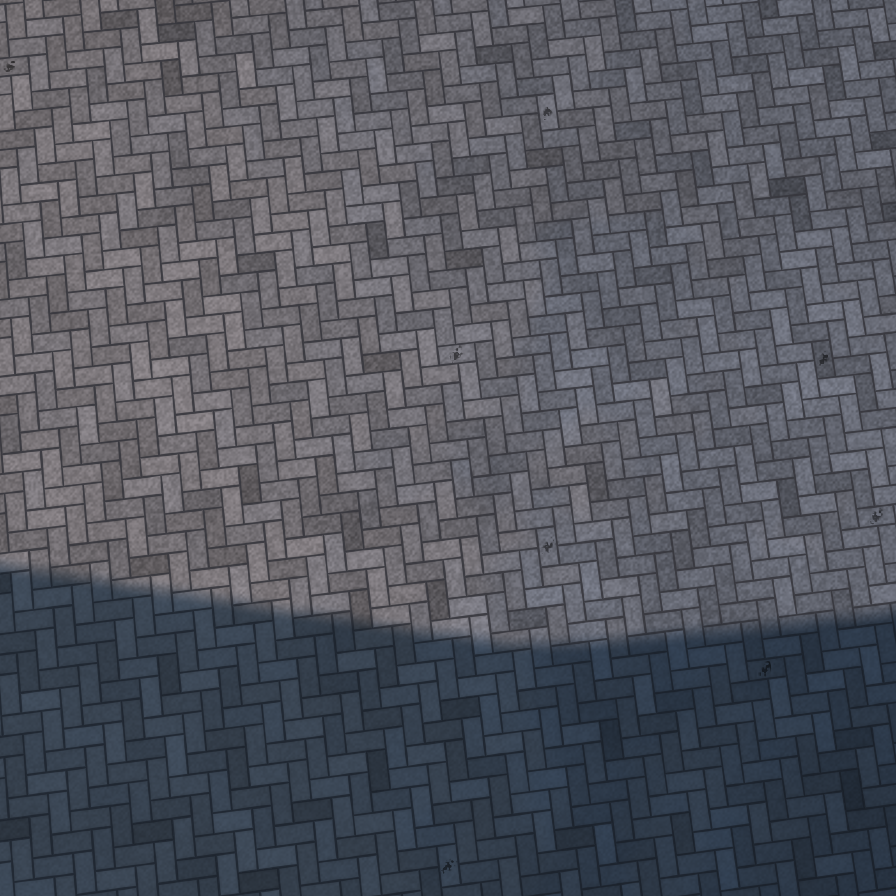
Write a WebGL 1 fragment shader that draws this texture.

```glsl
precision highp float;

// Herringbone brick paving seen slightly obliquely, with a soft shadow across
// the lower third. Each unit cell finds its 2:1 brick from mod(x - y, 4);
// hashes tint the bricks, and value noise adds grain, scuffs and blue stains.

uniform vec2 u_resolution;

#define UNITS 47.2              // brick widths across the canvas
#define TILT 0.113              // rotation of the courses, radians
#define ANCHOR vec2(0.426, 0.5955)
#define PERSPECTIVE vec2(0.03, 0.09)
#define JOINT 0.045             // half width of a joint, in brick widths
#define BRICK_VARIATION 0.22
#define GRAIN 0.22
#define WARM_STONE vec3(0.468, 0.448, 0.462)
#define COOL_STONE vec3(0.405, 0.418, 0.462)
#define JOINT_COLOR vec3(0.215, 0.215, 0.240)
#define SHADOW_TINT vec3(0.465, 0.580, 0.675)
#define SHADOW_BLUR 0.014

float hash(vec2 p) {
  vec3 q = fract(p.xyx * 0.1031);
  q += dot(q, q.yzx + 33.33);
  return fract((q.x + q.y) * q.z);
}

float noise(vec2 p) {
  vec2 i = floor(p);
  vec2 f = fract(p);
  f = f * f * (3.0 - 2.0 * f);
  return mix(mix(hash(i), hash(i + vec2(1.0, 0.0)), f.x),
             mix(hash(i + vec2(0.0, 1.0)), hash(i + vec2(1.0, 1.0)), f.x), f.y);
}

float fbm(vec2 p) {
  float sum = 0.0;
  float weight = 0.53;
  for (int i = 0; i < 4; i++) {
    sum += weight * noise(p);
    p = p * 2.03 + 17.0;
    weight *= 0.5;
  }
  return sum;
}

// Canvas position to paving coordinates, one unit per brick width.
vec2 pavingCoords(vec2 uv) {
  vec2 v = uv - ANCHOR;
  v /= 1.0 - dot(v, PERSPECTIVE);
  float c = cos(TILT);
  float s = sin(TILT);
  return vec2(c * v.x + s * v.y, c * v.y - s * v.x) * UNITS + vec2(1.0, 0.5);
}

// Returns the brick centre in xy and its half size in zw.
vec4 herringbone(vec2 p) {
  vec2 cell = floor(p);
  float k = mod(cell.x - cell.y + 0.5, 4.0);
  if (k < 2.0) {
    return vec4(cell - vec2(floor(k), 0.0) + vec2(1.0, 0.5), 1.0, 0.5);
  }
  return vec4(cell - vec2(0.0, 1.0 - step(3.0, k)) + vec2(0.5, 1.0), 0.5, 1.0);
}

// Height of the shadow edge: two slopes joined by a smooth maximum.
float shadowEdge(float x) {
  float left = 0.370 - 0.16 * x;
  float right = 0.216 + 0.10 * x;
  float gap = left - right;
  return 0.5 * (left + right + sqrt(gap * gap + 0.0002));
}

void main() {
  vec2 uv = gl_FragCoord.xy / u_resolution;
  float pixel = UNITS / u_resolution.y;
  vec2 p = pavingCoords(uv);
  vec4 brick = herringbone(p);
  vec2 local = p - brick.xy;
  vec2 id = brick.xy * 2.0 + 300.0;

  // Shadow, with a slightly uneven soft edge
  float edge = shadowEdge(uv.x) + 0.006 * (fbm(uv * 28.0) - 0.5);
  float lit = smoothstep(-SHADOW_BLUR, SHADOW_BLUR, uv.y - edge);

  // Stone colour: warm on the left, cool on the right and in stains
  float stain = smoothstep(0.48, 0.68, fbm(uv * 6.0 + 4.0));
  float coolness = smoothstep(0.1, 1.1, uv.x + 0.25 * (uv.y - 0.5));
  coolness += 0.35 * stain * smoothstep(0.2, 0.6, uv.x);
  coolness += 0.35 * (hash(id + 41.0) - 0.5);
  vec3 color = mix(WARM_STONE, COOL_STONE, clamp(coolness, 0.0, 1.0));

  // Tone of each brick, broad wear and fine grain
  float tone = 1.0 + BRICK_VARIATION * (hash(id) - 0.5);
  tone -= 0.12 * step(0.88, hash(id + 87.0));
  tone += 0.16 * (fbm(uv * 9.0 + 31.0) - 0.5);
  tone -= 0.10 * smoothstep(0.5, 1.0, uv.y) * uv.x;
  float speckle = noise(uv * 390.0) - 0.5;
  float scuff = noise(vec2(uv.x + uv.y, 3.0 * (uv.y - uv.x)) * 110.0 + 700.0) - 0.5;
  tone += GRAIN * (speckle + 0.5 * scuff) * mix(0.45, 1.0, lit);
  color *= tone;

  // Occasional small dark spot on a brick
  float spot = 1.0 - smoothstep(0.12, 0.30, length(local + 0.5 * speckle));
  color *= 1.0 - 0.5 * spot * step(0.988, hash(id + 133.0));

  // Joints with uneven width and depth
  vec2 inset = brick.zw - abs(local);
  float border = min(inset.x, inset.y);
  float width = JOINT * (0.7 + 0.6 * noise(p * 1.7 + 200.0));
  float joint = 1.0 - smoothstep(width - 0.5 * pixel, width + 0.75 * pixel, border);
  color *= 1.0 - 0.07 * (1.0 - smoothstep(0.0, 0.22, border));
  color = mix(color, JOINT_COLOR, joint * mix(0.75, 0.9, lit));

  // Light falls off towards the lower right inside the shadow
  vec3 shade = SHADOW_TINT * (1.04 - 0.14 * uv.x * (1.0 - uv.y));
  gl_FragColor = vec4(color * mix(shade, vec3(1.0), lit), 1.0);
}
```
